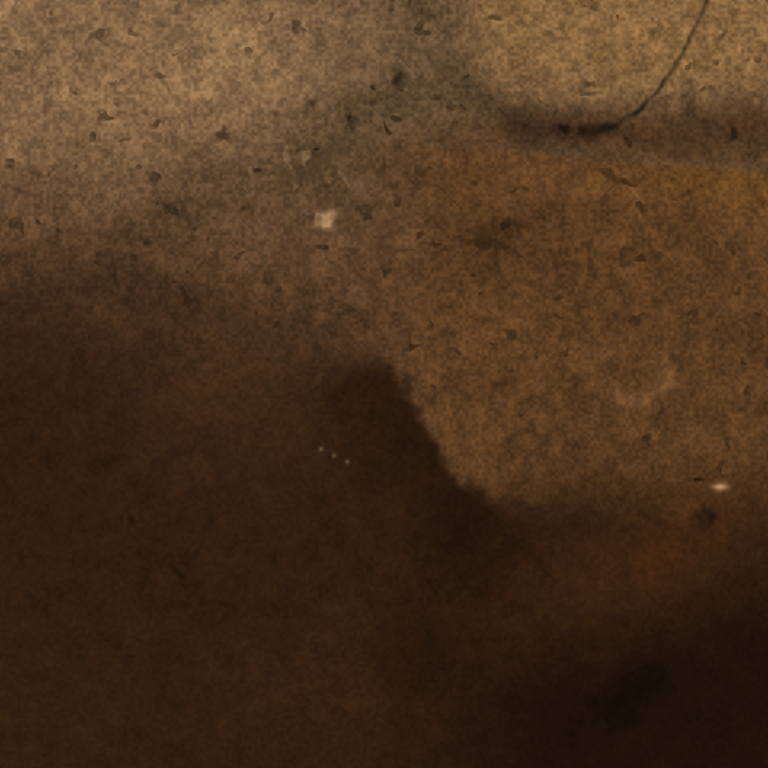
This texture is drawn by a Shadertoy shader. Its source:

```glsl
// Aged, stained brown surface: pale worn plaster above, dark umber below.
// Colour ramps split by a ragged boundary get gritty stains, a curved crack
// over a shelf of shadow, scattered flecks, mottling and grain.

#define GRAIN 0.30
#define GRAIN_SCALE 240.0
#define MOTTLE 0.42
#define WARP 0.050
#define PALE vec3(0.50, 0.385, 0.265)
#define TAN vec3(0.325, 0.225, 0.145)
#define OCHRE vec3(0.365, 0.245, 0.135)
#define UMBER vec3(0.190, 0.118, 0.064)
#define SOOT vec3(0.110, 0.062, 0.030)
#define RUST vec3(0.245, 0.142, 0.068)

float hash(vec2 p) {
    vec3 q = fract(vec3(p.xyx) * 0.1031);
    q += dot(q, q.yzx + 33.33);
    return fract((q.x + q.y) * q.z);
}

float noise(vec2 p) {
    vec2 i = floor(p), f = fract(p);
    f = f * f * (3.0 - 2.0 * f);
    return mix(mix(hash(i), hash(i + vec2(1, 0)), f.x),
               mix(hash(i + vec2(0, 1)), hash(i + vec2(1, 1)), f.x), f.y);
}

float fbm(vec2 p) {
    float sum = 0.0, amp = 0.5;
    for (int i = 0; i < 5; i++) {
        sum += amp * noise(p);
        p = mat2(1.6, 1.2, -1.2, 1.6) * p + 7.3;
        amp *= 0.5;
    }
    return sum / 0.97;
}

// Soft elliptical blot; slope shears it along x.
float stain(vec2 p, vec2 centre, vec2 radius, float slope) {
    vec2 d = p - centre;
    d.y -= slope * d.x;
    d /= radius;
    return exp(-dot(d, d));
}

float stroke(vec2 p, vec2 a, vec2 b, float width) {
    vec2 d = b - a;
    float t = clamp(dot(p - a, d) / dot(d, d), 0.0, 1.0);
    return 1.0 - smoothstep(0.0, width, length(p - a - d * t));
}

// Pale upper ground, ochre to the right, with bowl, crack and shelf.
vec3 upperGround(vec2 p, vec2 w, float grit) {
    vec3 c = mix(TAN, PALE, smoothstep(0.57, 0.92, w.y));
    c *= 1.0 + 0.13 * stain(w, vec2(0.25, 0.91), vec2(0.16, 0.10), 0.0);
    c *= 1.0 - 0.16 * smoothstep(0.28, 0.55, w.x) * smoothstep(0.60, 0.80, w.y);
    float shelf = 0.797 - 0.085 * (p.x - 0.73) + 0.2 * (w.y - p.y);
    float below = 1.0 - smoothstep(-0.006, 0.008, p.y - shelf);
    float low = (1.0 - smoothstep(0.6, 0.73, p.x)) * (1.0 - smoothstep(0.74, 0.86, w.y));
    vec3 ochre = OCHRE * mix(0.94, 1.03, smoothstep(0.45, 0.78, p.y));
    c = mix(c, ochre, smoothstep(0.44, 0.62, w.x) * max(below, low));
    float bowl = smoothstep(0.56, 0.68, w.x) * smoothstep(0.83, 0.93, w.y);
    c = mix(c, vec3(0.53, 0.395, 0.245), bowl);

    // Shadow resting on the shelf
    float band = exp(-pow((w.y - 0.825) / 0.036, 2.0)) * smoothstep(0.56, 0.70, p.x);
    c = mix(c, vec3(0.26, 0.17, 0.10), (0.6 + 0.3 * grit) * band * (1.0 - below));
    c += vec3(0.05, 0.03, 0.0) * stain(p, vec2(0.95, 0.755), vec2(0.13, 0.03), -0.1);

    // Bowl rim: broad and faint at left, a thin broken crack at right
    float dx = p.x - 0.75, rise = max(dx, 0.0);
    float curve = 0.826 + (dx < 0.0 ? 3.05 : 3.6) * dx * dx + 14.0 * rise * rise * rise;
    float slope = (dx < 0.0 ? 6.1 : 7.2) * dx + 42.0 * rise * rise;
    float d = (p.y - curve + 0.3 * (w.y - p.y)) / sqrt(1.0 + slope * slope);
    float thin = smoothstep(0.66, 0.85, p.x);
    float rim = exp(-pow(d / mix(0.021, 0.0032, thin), 2.0)) * smoothstep(0.53, 0.63, p.x);
    return c * (1.0 - mix(0.30, 0.50, thin) * rim * (0.55 + 0.6 * grit));
}

// Dark lower ground: umber, rust veils and sooty hollows.
vec3 lowerGround(vec2 w) {
    vec3 c = UMBER * (1.0 + 0.25 * stain(w, vec2(0.32, 0.52), vec2(0.18, 0.13), 0.0));
    c = mix(c, RUST, 0.9 * stain(w, vec2(0.83, 0.27), vec2(0.20, 0.10), 0.35));
    c = mix(c, RUST, 0.45 * stain(w, vec2(0.44, 0.10), vec2(0.13, 0.07), 0.0));
    c = mix(c, SOOT, 0.45 * stain(w, vec2(0.54, 0.41), vec2(0.13, 0.08), -0.9));
    c = mix(c, SOOT, 0.55 * stain(w, vec2(0.61, 0.29), vec2(0.07, 0.08), 0.0));
    c = mix(c, SOOT, 0.5 * stain(w, vec2(0.55, 0.15), vec2(0.06, 0.05), 0.0));
    float corner = smoothstep(0.46, 0.74, w.x) * (1.0 - smoothstep(0.06, 0.24, w.y - 0.22 * (w.x - 0.7)));
    c = mix(c, SOOT, 0.85 * corner);
    return c * (1.0 - 0.3 * stain(w, vec2(0.82, 0.09), vec2(0.07, 0.04), 0.4));
}

void mainImage(out vec4 fragColor, in vec2 fragCoord) {
    vec2 p = fragCoord / iResolution.xy;
    vec2 w = p + WARP * (vec2(fbm(p * 12.0), fbm(p * 12.0 + 40.0)) - 0.5);
    w += 0.3 * WARP * (vec2(noise(p * 75.0), noise(p * 75.0 + 20.0)) - 0.5);
    float fine = fbm(p * 48.0 + 3.0);
    float grit = smoothstep(0.40, 0.68, fine);

    // Boundary: hazy at left, crisp on the diagonal, softer at right
    float edge = mix(0.61, 0.54, smoothstep(0.0, 0.45, w.x)) - 0.18 * smoothstep(0.46, 0.64, w.x);
    float soft = mix(0.13, 0.024, smoothstep(0.28, 0.52, p.x)) + 0.045 * smoothstep(0.60, 0.8, p.x);
    float upper = smoothstep(edge - soft, edge + soft, w.y);
    vec3 c = mix(lowerGround(w), upperGround(p, w, grit), upper);

    // Gritty stains, then small dark marks
    float dirt = stain(w, vec2(0.26, 0.75), vec2(0.055, 0.04), 0.3);
    dirt += 0.8 * stain(w, vec2(0.46, 0.845), vec2(0.09, 0.04), 0.3);
    dirt += 0.5 * stain(w, vec2(0.40, 0.77), vec2(0.07, 0.04), 0.0);
    dirt += 0.9 * stain(w, vec2(0.63, 0.675), vec2(0.075, 0.045), 0.2);
    dirt += 0.8 * stain(w, vec2(0.79, 0.33), vec2(0.05, 0.03), 0.0);
    dirt += 0.4 * stain(w, vec2(0.20, 0.62), vec2(0.10, 0.03), -0.2);
    float dark = dirt * (0.10 + 0.38 * grit);
    dark += 0.55 * stain(w, vec2(0.512, 0.906), vec2(0.010, 0.016), 0.0);
    dark += 0.45 * stain(w, vec2(0.922, 0.335), vec2(0.012), 0.0);
    dark += 0.7 * grit * stroke(p, vec2(0.90, 0.375), vec2(1.0, 0.386), 0.005);
    dark += 0.3 * grit * stroke(p, vec2(0.17, 0.325), vec2(0.24, 0.245), 0.008);
    dark += 0.35 * upper * smoothstep(0.76, 0.92, noise(w * 62.0 + 8.0)) * grit;
    c *= 1.0 - min(dark, 0.75);

    // Mottling and grain, stronger on the worn upper ground
    float worn = mix(0.65, 1.0, upper);
    float mottle = fine - 0.5 + 0.5 * (fbm(p * 9.0 + 11.0) - 0.5);
    float grain = noise(p * GRAIN_SCALE) + 0.5 * noise(p * GRAIN_SCALE * 0.5 + 9.0) - 0.75;
    c *= 1.0 + worn * (MOTTLE * mottle + GRAIN * grain);

    // Pale ring, curl and flecks
    float ring = exp(-pow((length(p - vec2(0.467, 0.614)) - 0.009) / 0.006, 2.0));
    vec2 curl = mix(p, w, 0.4) - vec2(0.833, 0.520);
    float arc = exp(-pow((length(curl) - 0.042) / 0.009, 2.0)) * smoothstep(-0.01, 0.03, curl.x * 0.5 - curl.y);
    float fleck = stain(w, vec2(0.424, 0.712), vec2(0.012, 0.006), 0.5);
    fleck += 1.2 * stain(p, vec2(0.938, 0.366), vec2(0.010, 0.005), 0.0);
    for (float i = 0.0; i < 3.0; i++)
        fleck += 0.6 * stain(p, vec2(0.418 + 0.017 * i, 0.415 - 0.008 * i), vec2(0.003), 0.0);
    float chips = stain(w, vec2(0.38, 0.77), vec2(0.08, 0.05), 0.0);
    fleck += 0.4 * chips * smoothstep(0.62, 0.85, noise(w * 85.0));
    c += vec3(0.34, 0.29, 0.22) * fleck + vec3(0.09, 0.07, 0.05) * (0.7 * ring + arc);

    fragColor = vec4(clamp(c, 0.0, 1.0), 1.0);
}
```
